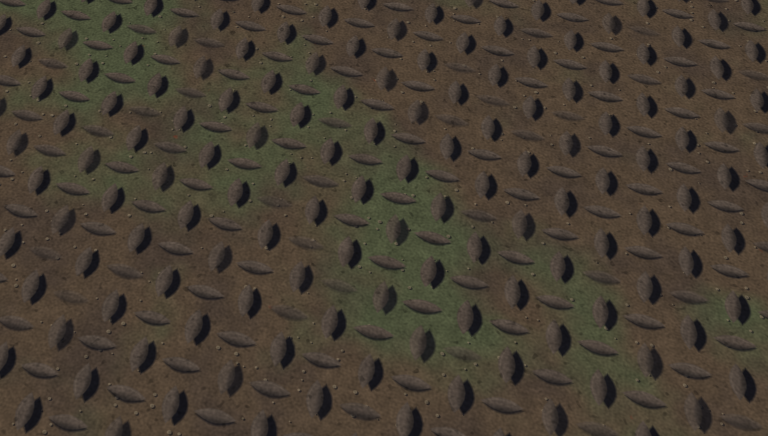
Give the GLSL for this texture, as a WebGL 1 fragment shader.

```glsl
precision highp float;
// Worn steel tread plate in perspective: raised lozenges, alternately upright and flat, on rusty, mossy ground.
uniform vec2 u_resolution;

// Lattice, in canvas widths from the upper left corner
const float CANVAS_HEIGHT = 0.5664;
const vec2 ORIGIN = vec2(0.4674, 0.2448);
const vec2 ROW_STEP = vec2(0.04784, 0.00977);
const vec2 COLUMN_STEP = vec2(-0.01914, 0.03363);
const vec2 PERSPECTIVE = vec2(-0.0062, -0.0230);

// Lozenges, in lattice cells: x is half width, y is half length
const vec2 UPRIGHT_SIZE = vec2(0.190, 0.475);
const vec2 FLAT_SIZE = vec2(0.165, 0.475);
const vec2 UPRIGHT_SHADOW = vec2(0.20, 0.035);
const vec2 FLAT_SHADOW = vec2(0.055, 0.025);
const float JITTER = 0.025;
const float TURN = 0.10;

// Colours
const vec3 BROWN = vec3(0.315, 0.260, 0.205);
const vec3 UMBER = vec3(0.270, 0.225, 0.190);
const vec3 MOSS = vec3(0.285, 0.310, 0.220);
const vec3 RUST = vec3(0.42, 0.20, 0.14);
const vec3 GRIT = vec3(0.46, 0.41, 0.33);
const vec3 STEEL = vec3(0.310, 0.270, 0.240);
const vec3 STEEL_DARK = vec3(0.180, 0.160, 0.150);
const vec3 STEEL_LIT = vec3(0.400, 0.350, 0.300);
const vec3 SHADOW = vec3(0.070, 0.070, 0.090);

vec2 hash2(vec2 p) {
  vec3 h = fract(p.xyx * vec3(0.1031, 0.1030, 0.0973));
  h += dot(h, h.yzx + 33.33);
  return fract((h.xx + h.yz) * h.zy);
}

float corner(vec2 cell, vec2 offset, vec2 f) {
  return dot(hash2(cell + offset) * 2.0 - 1.0, f - offset);
}

float gradientNoise(vec2 p) {
  vec2 c = floor(p), f = fract(p);
  vec2 s = f * f * f * (f * (f * 6.0 - 15.0) + 10.0);
  float near = mix(corner(c, vec2(0.0), f), corner(c, vec2(1.0, 0.0), f), s.x);
  float far = mix(corner(c, vec2(0.0, 1.0), f), corner(c, vec2(1.0), f), s.x);
  return mix(near, far, s.y);
}

float fbm(vec2 p) {
  float sum = 0.0, gain = 1.0;
  for (int i = 0; i < 4; i++) {
    sum += gain * gradientNoise(p);
    p = mat2(1.6, 1.2, -1.2, 1.6) * p + 7.3;
    gain *= 0.5;
  }
  return sum;
}

// Inverse perspective: canvas point to lattice coordinates
vec2 toPlate(vec2 p) {
  vec2 a = ROW_STEP - PERSPECTIVE.x * p;
  vec2 b = COLUMN_STEP - PERSPECTIVE.y * p;
  vec2 c = p - ORIGIN;
  return vec2(c.x * b.y - c.y * b.x, a.x * c.y - a.y * c.x) / (a.x * b.y - a.y * b.x);
}

// Approximate distance to a pointed lens whose long axis is y
float lens(vec2 p, vec2 size) {
  float slope = 2.0 * size.x * p.y / (size.y * size.y);
  return (abs(p.x) - size.x * (1.0 - p.y * p.y / (size.y * size.y))) / sqrt(1.0 + slope * slope);
}

float cover(float d, float soft) {
  return 1.0 - smoothstep(-soft, soft, d);
}

vec3 groundColour(vec2 plate, vec2 canvas, float soft) {
  // Broad stains, with moss along a diagonal band
  float band = dot(canvas - vec2(0.45, 0.28), vec2(-0.61, 0.79)) / 0.13;
  float moss = fbm(plate * 0.33 + 40.0) + 0.65 * exp(-band * band);
  vec3 colour = mix(BROWN, UMBER, smoothstep(-0.2, 0.5, fbm(plate * 0.5 + 90.0)));
  colour = mix(colour, MOSS, 0.9 * smoothstep(0.1, 0.85, moss));
  colour = mix(colour, RUST, 0.6 * smoothstep(0.62, 0.85, fbm(plate * 1.7 + 15.0)));
  // Scattered grit, each grain with a small shadow
  vec2 g = plate * 4.0, cell = floor(g);
  vec2 grain = fract(g) - 0.3 - 0.4 * hash2(cell + 150.0);
  vec2 pick = hash2(cell + 310.0);
  float radius = 0.06 + 0.14 * pick.y, present = step(0.90, pick.x);
  float grainShadow = cover(length(grain - vec2(0.14, 0.08)) - radius, 3.0 * soft);
  colour = mix(colour, SHADOW, 0.6 * present * grainShadow);
  return mix(colour, GRIT, 0.7 * present * cover(length(grain) - radius, 3.0 * soft));
}

void main() {
  vec2 uv = gl_FragCoord.xy / u_resolution;
  vec2 canvas = vec2(uv.x, (1.0 - uv.y) * CANVAS_HEIGHT);
  vec2 plate = toPlate(canvas);
  vec2 cell = floor(plate + 0.5);
  float soft = (1.0 + dot(PERSPECTIVE, plate)) / (0.045 * u_resolution.x);

  // Lozenge frame: x across, from lit to shaded side; y along
  bool upright = mod(cell.x + cell.y, 2.0) < 0.5;
  vec2 random = hash2(cell + 60.0), vary = hash2(cell + 210.0);
  vec2 local = plate - cell - JITTER * (random * 2.0 - 1.0);
  vec2 p = upright ? local : local.yx;
  p.x += TURN * (vary.x - 0.5) * p.y;
  vec2 size = (upright ? UPRIGHT_SIZE : FLAT_SIZE) * (0.94 + 0.06 * vary.y);
  float wear = smoothstep(0.72, 1.0, random.x) * (upright ? 0.25 : 0.75);
  float rough = 0.012 * gradientNoise(plate * 9.0);
  float body = lens(p, size) + rough;
  float shade = lens(p - (upright ? UPRIGHT_SHADOW : FLAT_SHADOW), size * vec2(1.0, 0.92)) + rough;

  // Ground, thrown shadow, then the rounded steel
  vec3 colour = groundColour(plate, canvas, soft);
  colour = mix(colour, SHADOW, (upright ? 0.97 : 0.75) * (1.0 - wear) * cover(shade, soft + 0.015));
  float side = p.x / size.x;
  vec3 steel = mix(STEEL, STEEL_DARK, smoothstep(-0.1, 0.95, side));
  float rim = cover(abs(body + 0.045), 0.05) * (1.0 - smoothstep(-0.5, 0.1, side));
  steel = mix(steel, STEEL_LIT, 0.65 * rim);
  colour = mix(colour, steel, (1.0 - 0.7 * wear) * cover(body, soft));

  // Pits and fine grain over everything
  float pits = smoothstep(0.22, 0.55, gradientNoise(plate * 6.0 + 25.0));
  float mottle = 0.16 * fbm(plate * 3.0) + 0.22 * gradientNoise(plate * 14.0);
  gl_FragColor = vec4(colour * (1.0 + mottle - 0.22 * pits), 1.0);
}
```
